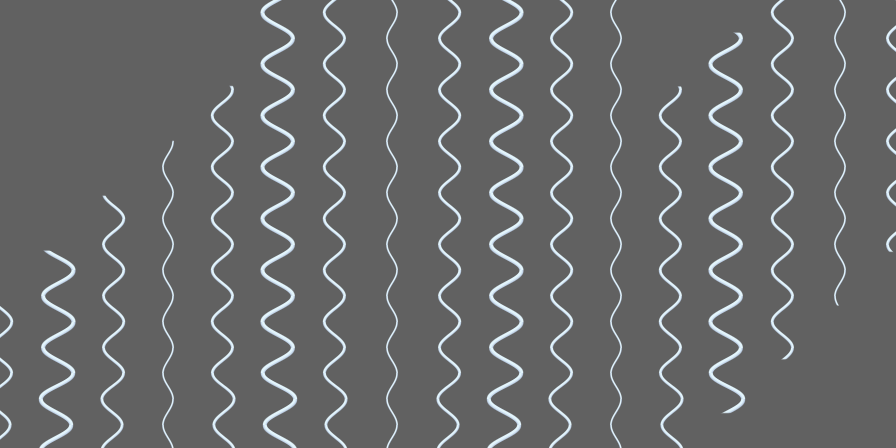
This pattern is drawn by a Shadertoy shader. Its source:

```glsl
const float TAU = 6.2831853;

// Vertical extent of a strand, measured downward from the top edge
vec2 strandSpan(float column) {
    float top = -1.0;
    if (column < 4.5) top = 0.682 - 0.1225 * column;
    if (column > 11.5) top = 0.073 + 0.12 * (13.0 - column);
    return vec2(top, 0.922 + 0.12 * (13.0 - column));
}

void mainImage(out vec4 fragColor, in vec2 fragCoord) {
    vec2 uv = fragCoord / iResolution.xy;
    vec2 p = vec2(uv.x * 2.0, 1.0 - uv.y);
    float pixel = 1.0 / iResolution.y;

    // Sixteen columns cycle through wide, medium and narrow waves
    float column = floor(p.x * 8.0 + 0.5);
    float size = sin(column * TAU / 4.0);
    float amplitude = 0.0225 + 0.0113 * size;
    float halfWidth = 0.0032 + 0.0013 * size;

    // Groups of four columns swing in opposite directions
    float swing = sign(cos((column - 0.5) * TAU / 8.0));
    float drift = 0.0052 * cos((column - 1.0) * TAU / 8.0);
    drift *= 1.0 - smoothstep(0.82, 0.88, p.y);

    // Distance to the wave, corrected for its slope
    float frequency = TAU / 0.115;
    float phase = (p.y - 0.0287) * frequency;
    float center = column / 8.0 + drift + swing * amplitude * cos(phase);
    float slope = -swing * amplitude * frequency * sin(phase);
    float side = (p.x - center) / sqrt(1.0 + slope * slope);
    float coverage = 1.0 - smoothstep(-0.7 * pixel, 0.7 * pixel, abs(side) - halfWidth);

    // Strand ends
    vec2 span = strandSpan(column);
    coverage *= smoothstep(-pixel, pixel, p.y - span.x);
    coverage *= smoothstep(-pixel, pixel, span.y - p.y);

    // Pale strand with a bluish lower edge
    float lower = -side * sign(slope) / halfWidth;
    vec3 strand = mix(vec3(0.89, 0.96, 0.99), vec3(0.74, 0.81, 0.90),
                      smoothstep(-0.2, 1.0, lower));
    fragColor = vec4(mix(vec3(0.38), strand, coverage), 1.0);
}
```
